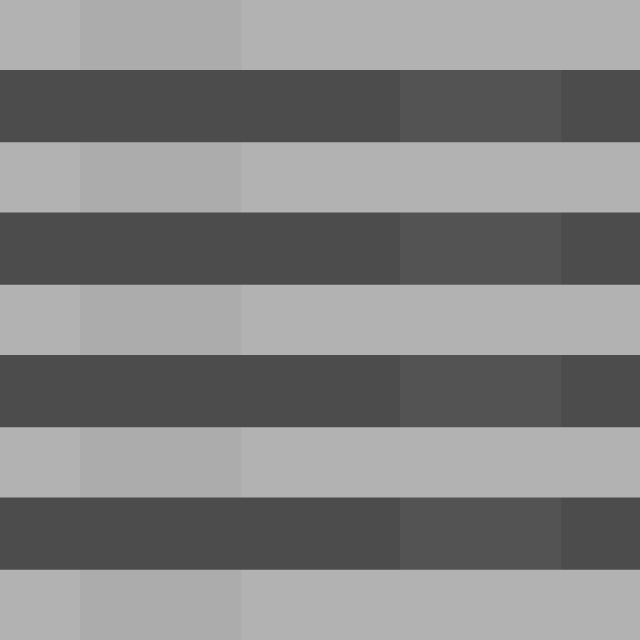
This pattern is drawn by a three.js fragment shader. Its source:

```glsl
varying vec2 vUv;

// Coverage of a strip around a centre, smoothed over one screen step
float strip(float offset, float halfWidth, float blur) {
  return clamp((halfWidth - abs(offset)) / blur + 0.5, 0.0, 1.0);
}

// Signed distance to the nearest repeat of a centre
float repeatOffset(float position, float centre, float period) {
  return mod(position - centre + 0.5 * period, period) - 0.5 * period;
}

void main() {
  vec2 blur = max(fwidth(vUv), vec2(0.00001));
  float fromTop = 1.0 - vUv.y;

  // Dark bands, four down, with light bands between and at both ends
  float darkBand = strip(repeatOffset(fromTop, 0.16582, 0.222656), 0.05644, blur.y);

  // Faint blocks: one along the light bands, one along the dark bands
  float lightBlock = strip(vUv.x - 0.25098, 0.12598, blur.x);
  float darkBlock = strip(vUv.x - 0.75098, 0.12598, blur.x);

  float lightGray = mix(0.698, 0.675, lightBlock);
  float darkGray = mix(0.298, 0.325, darkBlock);

  gl_FragColor = vec4(vec3(mix(lightGray, darkGray, darkBand)), 1.0);
}
```
